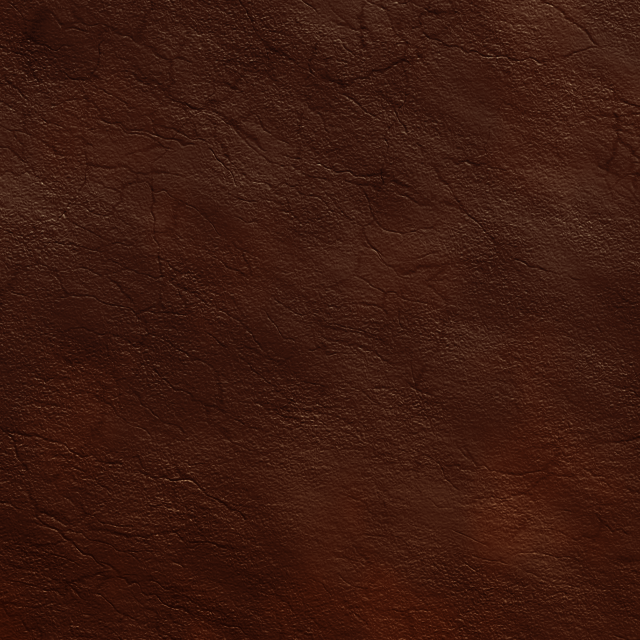
Give the GLSL for this texture, as a WebGL 2 fragment shader.

```glsl
#version 300 es
precision highp float;
// Worn brown leather: a height field of fine speckled grain, short wrinkles and
// hairline creases in several directions, lit at a grazing angle from above and
// tinted from dark red-brown to dull tan, over broad uneven patches of dye.
uniform vec2 u_resolution;
out vec4 fragColor;

float hash(vec2 p) {
    vec3 q = fract(p.xyx * vec3(0.1031, 0.1030, 0.0973));
    q += dot(q, q.yzx + 33.33);
    return fract((q.x + q.y) * q.z);
}

float noise(vec2 p) {
    vec2 i = floor(p), f = fract(p);
    f = f * f * (3.0 - 2.0 * f);
    return mix(mix(hash(i), hash(i + vec2(1, 0)), f.x),
               mix(hash(i + vec2(0, 1)), hash(i + vec2(1, 1)), f.x), f.y);
}

float fbm(vec2 p) {
    float sum = 0.0, weight = 0.53;
    for (int i = 0; i < 4; i++) {
        sum += weight * noise(p);
        p = mat2(1.6, 1.2, -1.2, 1.6) * p + 7.3;
        weight *= 0.5;
    }
    return sum;
}

vec2 rotate(vec2 p, float angle) {
    float c = cos(angle), s = sin(angle);
    return vec2(c * p.x + s * p.y, c * p.y - s * p.x);
}

// Gap between the two nearest scattered cell centres: zero on cell borders.
float cellBorder(vec2 p) {
    vec2 cell = floor(p);
    float nearest = 9.0, second = 9.0;
    for (int y = -1; y <= 1; y++)
    for (int x = -1; x <= 1; x++) {
        vec2 c = cell + vec2(x, y);
        vec2 centre = c + 0.1 + 0.8 * vec2(hash(c), hash(c + 71.7));
        float d = distance(p, centre);
        second = min(second, max(nearest, d));
        nearest = min(nearest, d);
    }
    return second - nearest;
}

// Broken, ragged hairlines along the borders of stretched cells.
float creases(vec2 p, vec2 ragged, float angle, vec2 scale, float width) {
    float border = cellBorder(rotate(p + ragged, angle) * scale) / width;
    float present = smoothstep(0.38, 0.70, noise(p * 5.0 + scale * 3.0))
                  * smoothstep(0.15, 0.65, noise(p * 36.0 + scale));
    return exp(-border * border) * present;
}

float allCreases(vec2 p) {
    vec2 ragged = vec2(fbm(p * 4.0), fbm(p * 4.0 + 31.0)) * 0.12
                + vec2(noise(p * 70.0), noise(p * 70.0 + 17.0)) * 0.010;
    float upper = smoothstep(0.2, 0.65, p.y);
    return creases(p, ragged, -0.5, vec2(2.6, 8.0), 0.026)
         + upper * creases(p + 4.0, ragged, -1.0, vec2(3.0, 9.0), 0.028)
         + upper * creases(p + 6.0, ragged, 1.2, vec2(3.0, 7.0), 0.022)
         + 0.7 * creases(p + 9.0, ragged, -0.45, vec2(9.0, 24.0), 0.07);
}

float grain(vec2 p) {
    vec2 q = rotate(p, -0.2) + 0.005 * vec2(noise(p * 90.0), noise(p * 90.0 + 5.0));
    float pebbles = smoothstep(0.0, 0.7, cellBorder(q * vec2(165.0, 205.0)));
    float level = noise(rotate(p, -0.08) * vec2(60.0, 140.0));
    float slanted = noise(rotate(p, -0.6) * vec2(75.0, 130.0) + 40.0);
    float wrinkles = mix(level, slanted, smoothstep(0.2, 0.8, p.y));
    return 0.30 * pebbles + 0.55 * wrinkles
         + 0.62 * noise(rotate(p, 0.3) * vec2(245.0, 310.0) + 9.0);
}

void main() {
    vec2 p = gl_FragCoord.xy / u_resolution.y;
    vec2 towardLight = vec2(0.0007, 0.0021);

    // Slopes facing the light brighten, the far sides darken.
    float groove = allCreases(p);
    float grooveSlope = allCreases(p + towardLight) - groove;
    float grainSlope = grain(p) - grain(p + towardLight);
    float roughness = 0.25 + 1.75 * fbm(rotate(p, -0.5) * vec2(8.0, 16.0) + 12.0);

    // Broad light: greyer and brighter above, dim at the sides.
    float patches = fbm(rotate(p, -0.6) * vec2(2.2, 3.6) + 3.0);
    float streaks = fbm(rotate(p, -0.5) * vec2(10.0, 26.0) + 50.0);
    float side = abs(p.x * u_resolution.y / u_resolution.x - 0.52) * 2.0;
    float tone = 0.13 + 0.42 * (p.y - 0.5) + 1.35 * (patches - 0.5)
               + 0.55 * (streaks - 0.5) - 0.26 * side * side * side;

    // Raised grain glints in small specks.
    float relief = grainSlope * roughness + 0.6 * grooveSlope;
    float glint = max(relief, 0.0);
    tone += 0.95 * relief + 0.9 * glint * glint - 0.38 * groove;

    // Dye: dark red-brown shadows, tan highlights, warmer toward the bottom.
    float upper = smoothstep(0.0, 0.6, p.y);
    vec3 base = mix(vec3(0.225, 0.078, 0.035), vec3(0.212, 0.082, 0.046), upper);
    vec3 highlight = mix(vec3(0.15, 0.13, 0.09), vec3(0.15, 0.16, 0.13), upper);
    vec3 color = base + max(tone, 0.0) * highlight
               + max(min(tone, 0.0), -1.0) * vec3(0.11, 0.05, 0.025);
    float redness = smoothstep(0.42, 0.70, fbm(p * vec2(6.0, 5.0) + 21.0));
    color += redness * (1.0 - 0.6 * upper) * vec3(0.045, 0.012, 0.0);

    fragColor = vec4(clamp(color, 0.0, 1.0), 1.0);
}
```
